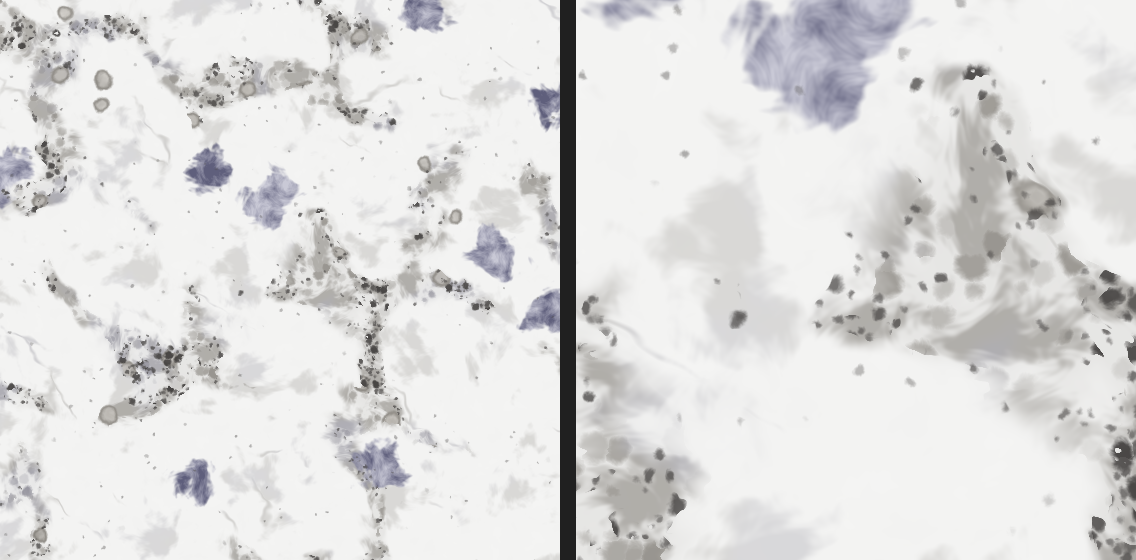
Left, the full canvas; right, a detail of the centre.
This texture is drawn by a Shadertoy shader. Its source:

```glsl
const vec3 PAPER = vec3(0.953, 0.953, 0.949);
const vec3 BEIGE = vec3(0.53, 0.515, 0.49);
const vec3 SLATE = vec3(0.52, 0.515, 0.56);
const vec3 PALE_BLUE = vec3(0.70, 0.70, 0.78);
const vec3 DEEP_BLUE = vec3(0.34, 0.34, 0.46);
const vec3 SOOT = vec3(0.23, 0.22, 0.215);

vec3 hash3(vec2 p) {
    vec3 q = fract(p.xyx * vec3(0.1031, 0.1030, 0.0973));
    q += dot(q, q.yxz + 33.33);
    return fract((q.xxy + q.yzz) * q.zyx);
}

// Layered sines, each layer rotated and bent; roughly -1 to 1
float waves(vec2 p) {
    float sum = 0.0, amp = 0.5;
    for (int i = 0; i < 5; i++) {
        p = mat2(0.8, 0.6, -0.6, 0.8) * p * 1.8 + 1.7;
        p += 0.6 * sin(p.yx * 0.63 + float(i));
        sum += amp * sin(p.x) * cos(p.y);
        amp *= 0.62;
    }
    return sum;
}

vec2 waves2(vec2 p) {
    return vec2(waves(p), waves(p + 41.3));
}

// Cellular noise: zero on the borders between cells
float cellBorder(vec2 p) {
    vec2 base = floor(p);
    float near = 9.0, second = 9.0;
    for (int y = -1; y <= 1; y++)
    for (int x = -1; x <= 1; x++) {
        vec2 cell = base + vec2(x, y);
        float d = length(cell + hash3(cell).xy - p);
        second = min(second, max(near, d));
        near = min(near, d);
    }
    return second - near;
}

// Scattered soft discs: x is coverage, y a random shade per disc
vec2 scatter(vec2 p, float density, vec2 radii, float soft) {
    vec2 base = floor(p), best = vec2(0.0);
    for (int y = -1; y <= 1; y++)
    for (int x = -1; x <= 1; x++) {
        vec2 cell = base + vec2(x, y);
        vec3 h = hash3(cell + 17.0);
        float shade = fract(h.z * 97.0);
        float r = mix(radii.x, radii.y, shade);
        float d = length(cell + h.xy - p);
        float cover = 1.0 - smoothstep(r - soft, r + soft, d);
        cover *= clamp((density - h.z) * 80.0, 0.0, 1.0);
        if (cover > best.x) best = vec2(cover, shade);
    }
    return best;
}

// Axes along and across the slanting strands
vec2 slant(vec2 p, vec2 scale) {
    return vec2(dot(p, vec2(0.8, -0.6)), dot(p, vec2(0.6, 0.8))) * scale;
}

void mainImage(out vec4 fragColor, in vec2 fragCoord) {
    vec2 uv = fragCoord / iResolution.y;
    vec2 bent = uv + 0.045 * waves2(uv * 9.0);
    vec2 ragged = uv + 0.0025 * waves2(uv * 120.0);
    float mottle = waves(uv * 32.0 + 5.0);

    // Broken web of tissue around empty voids
    float border = cellBorder(slant(bent, vec2(2.5, 4.6)) + 7.0);
    float web = 1.0 - smoothstep(0.0, 0.27, border);
    float presence = smoothstep(-0.3, 0.2, waves(uv * 4.5 + 12.0));
    float tissue = smoothstep(0.12, 0.85, web * presence + 0.3 * mottle * web);

    // Smooth wash with round grains on top
    float wash = tissue * (0.12 + 0.5 * smoothstep(-0.25, 0.4, mottle));
    vec2 grain = scatter(ragged * 50.0 + 20.0, 0.8 * tissue, vec2(0.22, 0.58), 0.2);
    float haze = max(wash, grain.x * tissue * (0.25 + 0.6 * fract(grain.y * 7.0)));

    // Faint fibres and pale smears
    float fibre = 1.0 - smoothstep(0.0, 0.08, cellBorder(slant(bent, vec2(3.0, 9.0)) + 31.0));
    fibre *= smoothstep(0.1, 0.6, waves(uv * 7.0 + 60.0) + 0.3 * mottle);
    float smear = smoothstep(0.25, 0.65, waves(uv * 11.0 + 25.0) + 0.3 * mottle);
    haze = max(haze, max(0.3 * fibre, 0.24 * smear));

    vec3 color = PAPER + 0.004 * waves(uv * 30.0);
    vec3 tint = mix(BEIGE, SLATE, smoothstep(-0.1, 0.45, waves(uv * 9.0 + 80.0)));
    color = mix(color, tint, haze);

    // Ragged blue bodies
    vec2 stain = scatter(uv * 6.0 + 0.2 * waves2(uv * 22.0) + 3.0, 0.29, vec2(0.15, 0.31), 0.05);
    float depth = clamp(1.05 - stain.y + 0.6 * waves(uv * 50.0), 0.0, 1.0);
    color = mix(color, mix(PALE_BLUE, DEEP_BLUE, depth), stain.x * (0.65 + 0.3 * depth));

    // Small round cells with darker rims
    vec2 spot = uv * 11.0 + 0.05 * waves2(uv * 45.0) + 50.0;
    float roundDensity = 0.03 + 0.3 * tissue;
    float disc = scatter(spot, roundDensity, vec2(0.13, 0.19), 0.035).x;
    float core = scatter(spot, roundDensity, vec2(0.08, 0.14), 0.04).x;
    color = mix(color, BEIGE + 0.18 + 0.12 * mottle, 0.75 * disc);
    color = mix(color, BEIGE - 0.1, 0.6 * max(disc - core, 0.0));

    // Coarse and fine soot, clotted along the strands
    float clots = smoothstep(-0.2, 0.35, waves(uv * 12.0 + 33.0));
    float soot = tissue * clots * smoothstep(-0.5, 0.3, mottle);
    vec2 coarse = scatter(ragged * 66.0, 0.006 + 0.75 * soot, vec2(0.16, 0.46), 0.15);
    vec2 fine = scatter(ragged * 130.0 + 90.0, 0.014 + 0.5 * soot + 0.05 * tissue, vec2(0.18, 0.42), 0.18);
    color = mix(color, SOOT, coarse.x * (0.45 + 0.45 * coarse.y));
    color = mix(color, SOOT + 0.08, fine.x * (0.4 + 0.4 * fine.y));

    fragColor = vec4(clamp(color, 0.0, 1.0), 1.0);
}
```
